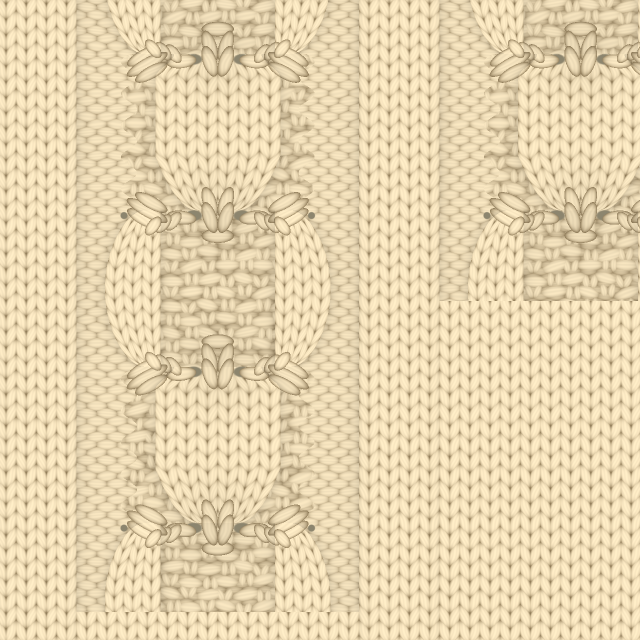
A WebGL 1 fragment shader for this texture:

```glsl
precision highp float;
uniform vec2 u_resolution;

float hash(vec2 p) {
  return fract(sin(dot(p, vec2(127.1, 311.7))) * 43758.5453);
}

// Elliptic piece of yarn: x = height, y = position across the fibres
vec2 strand(vec2 d, float angle, vec2 radius) {
  float c = cos(angle), s = sin(angle);
  vec2 q = vec2(c * d.x + s * d.y, c * d.y - s * d.x) / radius;
  return vec2(1.0 - dot(q, q), q.y);
}

vec2 higher(vec2 a, vec2 b) { return a.x > b.x ? a : b; }
vec2 over(vec2 base, vec2 top) { return top.x > 0.0 ? top : base; }

// Columns of V stitches
vec2 knit(vec2 p) {
  float x = abs(fract(p.x) - 0.5);
  float y = fract(p.y / 0.775) - 0.5;
  vec2 yarn = vec2(-1.0, 0.0);
  for (int j = -1; j <= 1; j++)
    yarn = higher(yarn, strand(vec2(x - 0.26, (y - float(j)) * 0.775), 1.24, vec2(0.64, 0.28)));
  return yarn;
}

// Staggered horizontal bumps
vec2 purl(vec2 p) {
  vec2 yarn = vec2(-1.0, 0.0);
  for (int i = 0; i < 2; i++) {
    vec2 q = p / vec2(1.0, 0.775) + 0.5 * float(i);
    vec2 d = (fract(q) - 0.5) * vec2(1.0, 0.775);
    float tilt = 0.25 * (hash(floor(q) + float(i) * 7.0) - 0.5);
    yarn = higher(yarn, strand(d, tilt, vec2(0.6, 0.31)));
  }
  return yarn;
}

// Alternating bumps and short upright pairs above a purl ground
vec2 moss(vec2 p) {
  vec2 q = p / vec2(0.9, 0.65);
  vec2 yarn = purl(p * 1.25) * vec2(0.45, 1.0);
  for (int j = -1; j <= 1; j++)
    for (int i = -1; i <= 1; i++) {
      vec2 id = floor(q) + vec2(float(i), float(j));
      float h = hash(id) - 0.5;
      vec2 d = (q - id - 0.5) * vec2(0.9, 0.65) - 0.25 * vec2(h, hash(id + 9.0) - 0.5);
      if (mod(id.x + id.y, 2.0) < 0.5) {
        yarn = higher(yarn, strand(d, h * 0.7, vec2(0.74 + 0.2 * h, 0.33)));
      } else {
        vec2 leg = strand(vec2(abs(d.x) - 0.2, d.y), 1.4 + h * 0.6, vec2(0.46, 0.24));
        yarn = higher(yarn, leg - vec2(0.15, 0.0));
      }
    }
  return yarn;
}

vec3 fabric(vec2 p) {
  float x = mod(p.x - 3.8, 18.0);
  float ax = abs(x - 7.0);
  bool panel = x < 14.0 && p.y > 1.4 && (p.x < 19.8 || p.y > 16.8);
  vec2 yarn = knit(vec2(p.x + 0.2, p.y));
  float shade = 1.0, hole = 0.0;

  if (panel) {
    // Oval and pair of leaves, alternating upwards
    float t = 2.0 * fract((p.y - 5.8) / 15.5);
    float side;
    if (t < 1.0) {
      float w = (1.0 + 2.1 * sqrt(min(t / 0.35, 1.0))) * (1.0 - 0.3 * smoothstep(0.85, 1.0, t));
      side = ax - w;
      if (side < 0.0) yarn = knit(vec2((x - 7.0) * 3.0 / w, p.y));
      else if (ax < 4.4 + 0.4 * sin(p.y * 4.0)) yarn = moss(vec2(x - 7.0, p.y));
      else yarn = purl(vec2(x, p.y));
    } else {
      float inner = 2.85;
      float outer = 3.6 + 2.0 * sqrt(max(sin(3.14159 * (t - 1.0)), 0.0));
      side = max(inner - ax, ax - outer);
      if (side < 0.0) yarn = knit(vec2((ax - inner) / (outer - inner) * 3.0, p.y));
      else if (ax < inner) yarn = moss(vec2(x - 7.0, p.y));
      else yarn = purl(vec2(x, p.y));
    }
    shade -= side > 0.0 ? 0.03 + 0.1 * exp(-side * 4.0) : 0.0;
    shade -= 0.1 * exp(-(7.0 - ax) * 4.0);

    // Openings and overlaid strands at each crossing
    float k = floor((p.y - 5.8) / 7.75 + 0.5);
    float s = mod(k, 2.0) < 0.5 ? 1.0 : -1.0;
    vec2 c = vec2(ax, p.y - 5.8 - 7.75 * k);
    hole = smoothstep(0.0, 0.5, strand(c - vec2(1.2, -0.25), 0.0, vec2(0.48, 0.3)).x);
    hole = max(hole, smoothstep(0.0, 0.5, strand(c - vec2(4.65, -0.25), 0.0, vec2(0.2, 0.2)).x) * step(0.0, s));
    shade -= 0.05 * exp(-dot(c, c) * 0.25);
    vec2 cover = vec2(-1.0, 0.0);
    cover = over(cover, strand(c - vec2(1.8, -0.35), 0.12 * s, vec2(0.75, 0.34)));
    cover = over(cover, strand(c - vec2(0.0, -1.25 * s), 0.0, vec2(0.8, 0.36)));
    for (int i = 0; i < 2; i++)
      cover = over(cover, strand(c - vec2(0.4, 0.4 - 0.75 * float(i)), 1.25, vec2(0.8, 0.34)));
    vec2 q = vec2(ax, c.y * s - (s < 0.0 ? 0.5 : 0.0));
    for (int i = 0; i < 3; i++) {
      float f = float(i) - 1.0;
      cover = over(cover, strand(q - vec2(2.7 + 0.5 * f, -0.65 - 0.12 * f), -0.9, vec2(0.55, 0.29)));
      cover = over(cover, strand(q - vec2(3.5 - 0.2 * f, 0.4 * f), 0.51, vec2(1.15 - 0.25 * abs(f), 0.31)));
    }
    hole *= 1.0 - smoothstep(0.0, 0.08, cover.x);
    yarn = over(yarn, cover);
  } else if (x > 14.0) {
    shade -= 0.04 * exp(-min(x - 14.0, 18.0 - x) * 5.0);
  }

  // Rounded yarn with fine fibres
  float h = 1.0 - pow(1.0 - clamp(yarn.x, 0.0, 1.0), 2.3);
  vec3 col = mix(vec3(0.57, 0.49, 0.35), vec3(0.995, 0.922, 0.772), h);
  col *= shade * (1.0 + 0.02 * sin(yarn.y * 11.0 + 2.0 * sin(p.y * 5.0)));
  return mix(col, vec3(0.55, 0.52, 0.43), hole);
}

void main() {
  vec3 col = vec3(0.0);
  for (int i = 0; i < 4; i++) {
    vec2 offset = vec2(mod(float(i), 2.0), floor(float(i) / 2.0)) * 0.5 - 0.25;
    col += fabric((gl_FragCoord.xy + offset) / u_resolution * 31.74);
  }
  gl_FragColor = vec4(col / 4.0, 1.0);
}
```
